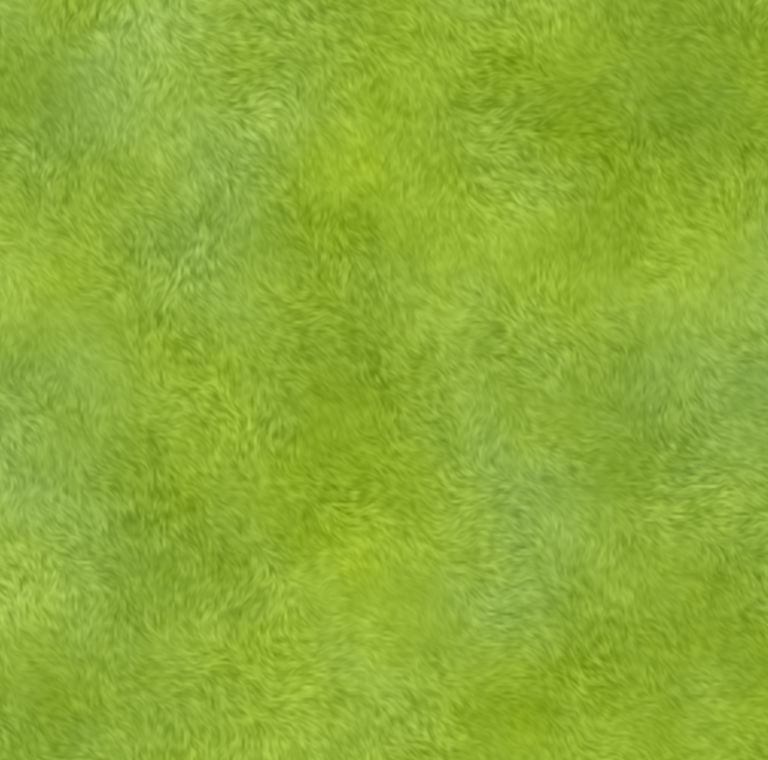
Reproduce this texture procedurally as a Shadertoy shader.

```glsl
// Soft mottled green surface with a short, fine nap like felt or mown grass.
// Layered noise makes broad patches of lightness and yellowness; the nap is
// fine noise smeared a little along a gently turning direction field.

const vec3 MEAN_GREEN  = vec3(0.552, 0.676, 0.230);
const vec3 LIGHT_SHIFT = vec3(0.041, 0.040, 0.035);  // one step brighter
const vec3 TINT_SHIFT  = vec3(-0.003, -0.002, 0.031); // one step less yellow

const float PATCHES_PER_CANVAS = 4.8;
const float FIBRES_PER_CANVAS = 250.0;
const int NAP_REACH = 3; // smear taps on each side

// Integer hash of a lattice cell, -1 to 1.
float hashCell(ivec2 cell, uint seed) {
    uvec2 q = uvec2(cell) * uvec2(1597334673u, 3812015801u);
    uint h = (q.x ^ q.y ^ (seed * 2654435769u)) * 1597334673u;
    h = (h ^ (h >> 15)) * 2246822519u;
    h ^= h >> 13;
    return float(h >> 8) / 8388608.0 - 1.0;
}

// Smooth value noise, -1 to 1.
float valueNoise(vec2 p, uint seed) {
    ivec2 cell = ivec2(floor(p));
    vec2 f = fract(p);
    f = f * f * f * (f * (f * 6.0 - 15.0) + 10.0);
    float low = mix(hashCell(cell, seed), hashCell(cell + ivec2(1, 0), seed), f.x);
    float high = mix(hashCell(cell + ivec2(0, 1), seed),
                     hashCell(cell + ivec2(1, 1), seed), f.x);
    return mix(low, high, f.y);
}

// Octaves of noise, each turned to hide the lattice; spread is close to one.
float cloudNoise(vec2 p, int octaves, float gain, uint seed) {
    const mat2 TURN_AND_DOUBLE = mat2(1.6, 1.2, -1.2, 1.6);
    float sum = 0.0;
    float weight = 1.0;
    float power = 0.0;
    for (int i = 0; i < octaves; i++) {
        sum += weight * valueNoise(p, seed + uint(i));
        power += weight * weight;
        weight *= gain;
        p = TURN_AND_DOUBLE * p + 7.3;
    }
    return 2.3 * sum / sqrt(power);
}

// Fine noise averaged along a direction, giving short fibres.
float napNoise(vec2 p, vec2 direction, float reach, uint seed) {
    float sum = 0.0;
    float total = 0.0;
    for (int i = -NAP_REACH; i <= NAP_REACH; i++) {
        float along = float(i) / float(NAP_REACH + 1);
        float weight = 1.0 - along * along;
        sum += weight * valueNoise(p + direction * along * reach, seed);
        total += weight;
    }
    return 3.4 * sum / total;
}

void mainImage(out vec4 fragColor, in vec2 fragCoord) {
    vec2 p = fragCoord / iResolution.y;

    // Broad patches of light and of tint
    float patches = cloudNoise(p * PATCHES_PER_CANVAS + 3.9, 6, 0.6, 131u);
    float tint = cloudNoise(p * PATCHES_PER_CANVAS + 31.7, 4, 0.5, 229u);

    // Nap leaning mostly down to the right, turning from place to place
    float angle = -0.9 + 0.5 * cloudNoise(p * 9.0 + 13.1, 4, 0.7, 47u);
    vec2 lean = vec2(cos(angle), sin(angle));
    float nap = napNoise(p * FIBRES_PER_CANVAS, lean, 1.7, 61u);
    mat2 turn = mat2(0.8, 0.6, -0.6, 0.8);
    float tufts = napNoise(turn * p * FIBRES_PER_CANVAS * 0.5, turn * lean, 0.9, 73u);
    float roughness = 1.0 + 0.2 * cloudNoise(p * 9.0, 3, 0.6, 83u);

    float light = 0.66 * patches + roughness * (0.58 * nap + 0.27 * tufts);
    vec3 colour = MEAN_GREEN + LIGHT_SHIFT * light + TINT_SHIFT * tint;
    fragColor = vec4(clamp(colour, 0.0, 1.0), 1.0);
}
```
